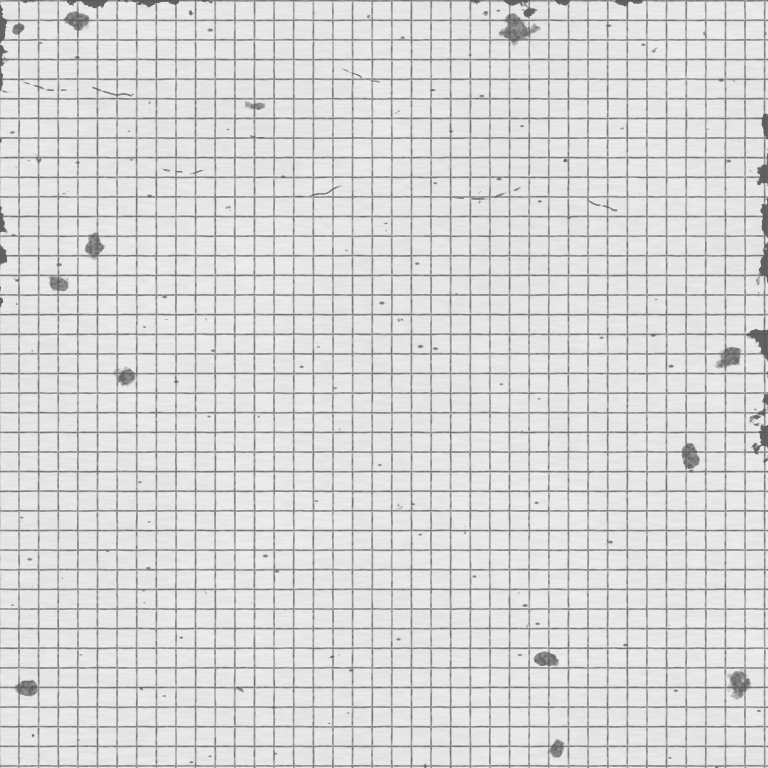
A Shadertoy shader for this pattern:

```glsl
const float PITCH = 0.02555;
const float LINE_WIDTH = 0.0021;
const vec2 GRID_OFFSET = vec2(0.0008, -0.0009);
const vec3 PAPER = vec3(0.905);
const vec3 LINE_INK = vec3(0.44);
const vec3 GRIME = vec3(0.34);

float hash(vec2 p) {
    return fract(sin(dot(p, vec2(127.1, 311.7))) * 43758.5453);
}

vec2 hash2(float n) {
    return vec2(hash(vec2(n, 3.0)), hash(vec2(n, 8.0)));
}

float noise(vec2 p) {
    vec2 i = floor(p), f = fract(p);
    f = f * f * (3.0 - 2.0 * f);
    return mix(mix(hash(i), hash(i + vec2(1, 0)), f.x),
               mix(hash(i + vec2(0, 1)), hash(i + vec2(1, 1)), f.x), f.y);
}

float fbm(vec2 p) {
    float sum = 0.0, amp = 0.53;
    for (int i = 0; i < 4; i++) {
        sum += amp * noise(p);
        p = p * 2.03 + 17.0;
        amp *= 0.5;
    }
    return sum;
}

// Coverage of parallel lines across one axis, with uneven ink along them
float ruling(float across, float along, float seed, float roughness, float px) {
    float index = floor(across / PITCH + 0.5);
    float wobble = (noise(vec2(along * 110.0, index + seed)) - 0.5) * 0.0005;
    float d = abs(across - index * PITCH + wobble);
    float soft = 1.25 * px;
    float cover = clamp((0.5 * LINE_WIDTH - d) / soft + 0.5, 0.0, 1.0);
    float ink = 1.0 - roughness * noise(vec2(along * 240.0, index * 7.0 + seed));
    return cover * min(1.0, LINE_WIDTH / px) * ink;
}

// Flaking grime that gathers in patches along the borders
float edgeWear(vec2 uv, float grunge) {
    vec4 border = max(vec4(uv, 1.0 - uv), 0.0);
    vec4 near = exp(-border / vec4(0.012, 0.015, 0.02, 0.02));
    float patches = smoothstep(0.38, 0.68, noise(uv * 9.0 + 4.0));
    float corner = exp(-length((uv - vec2(0.0, 1.0)) * vec2(1.0, 2.0)) * 7.0);
    float reach = max(max(near.x, near.y), max(near.z, near.w));
    reach *= max(patches, corner);
    reach = max(reach, 0.25 * exp(-border.w / 0.11) * (0.4 + 0.6 * patches));
    float threshold = 0.87 - 0.44 * reach;
    return smoothstep(threshold - 0.03, threshold + 0.05, grunge);
}

// Ragged blots, each drawn toward one of the borders
float stains(vec2 uv, float grunge) {
    float mask = 0.0;
    for (int i = 0; i < 13; i++) {
        float id = float(i);
        vec2 c = hash2(id + 5.0) * 2.0 - 1.0;
        vec2 pushed = sign(c) * pow(abs(c), vec2(0.2));
        c = i % 2 == 0 ? vec2(pushed.x, c.y) : vec2(c.x, pushed.y);
        vec2 size = mix(vec2(0.006), vec2(0.019), hash2(id + 40.0));
        float d = length((uv - 0.5 - 0.48 * c) / size);
        mask = max(mask, 1.0 - smoothstep(0.7, 1.1, d + (grunge - 0.5) * 2.2));
    }
    return mask * mix(0.6, 1.0, noise(uv * 330.0));
}

// Short broken scratches with a slight sag
float scratches(vec2 uv, float px) {
    float mask = 0.0;
    for (int i = 0; i < 9; i++) {
        float id = float(i);
        vec2 c = hash2(id + 71.0);
        c.y = c.y < 0.7 ? 0.7 + 0.3 * c.y : 0.3 * (1.0 - c.y);
        float angle = (hash(vec2(id, 91.0)) - 0.5) * 0.7;
        vec2 p = mat2(cos(angle), -sin(angle), sin(angle), cos(angle)) * (uv - c);
        float halfLength = mix(0.008, 0.05, hash(vec2(id, 55.0)));
        float d = abs(p.y - 4.0 * p.x * p.x + 0.004 * (noise(uv * 80.0) - 0.5));
        float ends = 1.0 - smoothstep(0.7, 1.0, abs(p.x) / halfLength);
        float gaps = smoothstep(0.35, 0.6, noise(uv * 120.0 + id));
        mask = max(mask, (1.0 - smoothstep(0.0004, 0.0006 + px, d)) * ends * gaps);
    }
    return mask;
}

// Tiny specks, at most one to a cell
float flecks(vec2 uv, float px) {
    vec2 cell = floor(uv * 45.0);
    vec2 center = vec2(hash(cell + 2.0), hash(cell + 9.0)) * 0.6 + 0.2;
    float radius = mix(0.0008, 0.0024, hash(cell + 31.0));
    float d = length((uv - (cell + center) / 45.0) * vec2(0.7, 1.2));
    return step(0.95, hash(cell + 60.0)) * (1.0 - smoothstep(radius - px, radius + px, d));
}

void mainImage(out vec4 fragColor, in vec2 fragCoord) {
    float px = 1.0 / iResolution.y;
    vec2 uv = fragCoord * px;

    // Paper with horizontal fibres and faint clouding
    float fibre = noise(uv * vec2(75.0, 390.0)) - 0.5;
    float cloud = fbm(uv * 6.0) - 0.5;
    vec3 color = PAPER + 0.035 * fibre + 0.03 * cloud;

    // Square ruling
    vec2 grid = uv + GRID_OFFSET - vec2(0.0, 1.0) + vec2(0.0, 2.0 * 0.0009);
    float columns = ruling(grid.x, uv.y, 11.0, 0.5, px);
    float rows = ruling(grid.y, uv.x, 503.0, 0.3, px);
    color = mix(color, LINE_INK, max(columns, rows));

    // Wear
    float grunge = fbm(uv * 48.0);
    float wear = max(edgeWear(uv, grunge), stains(uv, grunge));
    wear = max(wear, max(0.8 * scratches(uv, px), 0.8 * flecks(uv, px)));
    color = mix(color, GRIME, 0.92 * wear);

    fragColor = vec4(color, 1.0);
}
```
